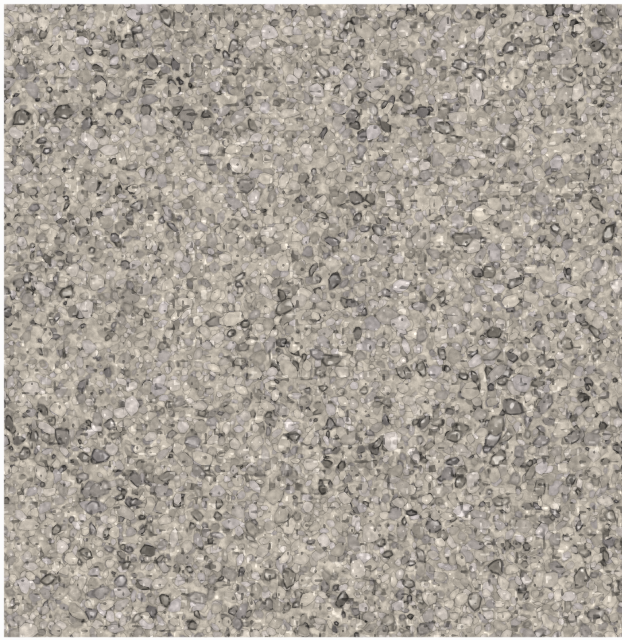
Give the GLSL for this texture, as a Shadertoy shader.

```glsl
vec3 hash3(vec2 p) {
    vec3 q = fract(p.xyx * vec3(.1031, .1030, .0973));
    q += dot(q, q.yxz + 33.33);
    return fract((q.xxy + q.yzz) * q.zyx);
}

float noise(vec2 p) {
    vec2 i = floor(p), f = fract(p);
    f = f * f * (3. - 2. * f);
    return mix(mix(hash3(i).x, hash3(i + vec2(1, 0)).x, f.x),
               mix(hash3(i + vec2(0, 1)).x, hash3(i + 1.).x, f.x), f.y);
}

float fbm(vec2 p) {
    float sum = 0., gain = .53;
    for (int i = 0; i < 4; i++) {
        sum += gain * noise(p);
        p = mat2(1.6, 1.2, -1.2, 1.6) * p + 7.3;
        gain *= .5;
    }
    return sum;
}

// Worn chip: random half-planes blended with a circle
float chipDistance(vec2 q, vec2 seed, float radius) {
    vec3 h = hash3(seed + 41.7);
    float turn = h.x * 6.283;
    q = mat2(cos(turn), sin(turn), -sin(turn), cos(turn)) * q;
    q *= vec2(mix(.72, 1., h.y), mix(1., 1.4, h.z));
    float facets = -1.;
    for (int k = 0; k < 6; k++) {
        vec3 j = hash3(seed + 13.1 * float(k) + 3.);
        float a = 1.0472 * (float(k) + .7 * j.x);
        facets = max(facets, dot(q, vec2(cos(a), sin(a))) - radius * mix(.68, 1.1, j.y));
    }
    return mix(facets, length(q) - radius, .3);
}

// One grid of scattered chips painted over the given colour
vec3 paintChips(vec3 colour, vec2 p, float cells, float presence, float darkness) {
    vec2 home = floor(p * cells);
    float mottle = noise(p * 170. + cells);
    for (int y = -1; y <= 1; y++)
    for (int x = -1; x <= 1; x++) {
        vec2 cell = home + vec2(x, y);
        vec2 seed = cell + cells * 3.7;
        vec3 place = hash3(seed), look = hash3(seed + 91.3);
        if (place.z > presence) continue;

        vec2 centre = cell + .15 + .7 * place.xy;
        float d = chipDistance(p * cells - centre, seed, mix(.28, .52, look.z)) / cells;
        float tone = clamp(look.x + darkness, 0., 1.);
        float dark = 1. - smoothstep(.1, .4, tone);
        vec3 tint = mix(vec3(1.01, .965, .895), vec3(.99, .95, .945), look.y * look.y);
        vec3 stone = tint * (.41 + .42 * pow(tone, .6));

        // Broken dark rims and pale reflections on the dark chips
        float rim = smoothstep(-.0045, -.0008, d) * smoothstep(.3, .65, mottle);
        stone *= 1. - rim * mix(.1, .5, dark);
        stone += dark * .3 * smoothstep(.5, .85, noise(p * 120. + 19.)) * smoothstep(-.001, -.005, d);
        stone *= .9 + .2 * mottle;

        // Thin shadow, then the chip itself
        colour *= 1. - .14 * smoothstep(.003, 0., d);
        colour = mix(colour, stone, .93 * smoothstep(.0011, -.0011, d));
    }
    return colour;
}

void mainImage(out vec4 fragColor, in vec2 fragCoord) {
    vec2 uv = fragCoord / iResolution.xy;
    vec2 p = fragCoord / iResolution.y + 1.;
    vec2 warped = p + .004 * (vec2(noise(p * 75.), noise(p * 75. + 31.)) - .5);

    // Mottled cement
    float cement = .73 + .32 * (fbm(p * 95.) - .5);
    vec3 colour = cement * vec3(1.01, .965, .895);

    // Small chips below, larger ones above, darker in loose clusters
    float cluster = .55 * (fbm(p * 7.) - .47);
    colour = paintChips(colour, warped, 92., .6, .12 + cluster);
    colour = paintChips(colour, warped, 66., .55, .06 + cluster);
    colour = paintChips(colour, warped, 49., .42, cluster);
    colour = paintChips(colour, warped, 37., .24, cluster);

    // Grit: fine grain, dark pits and bright specks
    colour *= 1. + .24 * (fbm(p * 150. + 5.) - .5);
    colour *= 1. - .36 * smoothstep(.76, .95, noise(p * 140. + 63.));
    colour += .16 * smoothstep(.76, .97, noise(p * 165. + 27.));

    // Pale margin on the left, top and bottom
    float inside = smoothstep(.005, .008, uv.x) * smoothstep(.003, .006, uv.y)
                 * smoothstep(.005, .008, 1. - uv.y);
    fragColor = vec4(mix(vec3(.99), clamp(colour, 0., 1.), inside), 1.);
}
```
